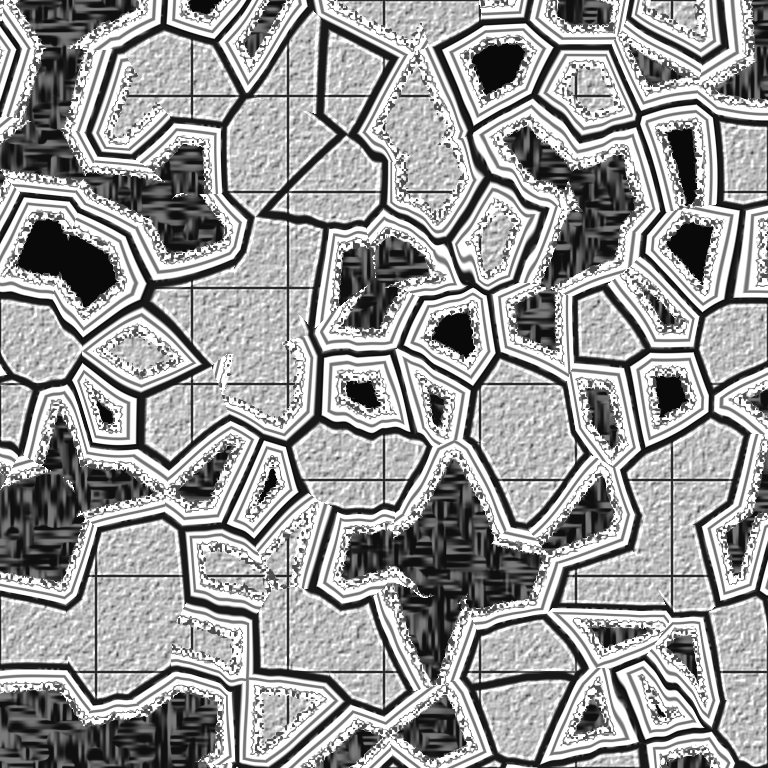
Give the GLSL for this pattern, as a three.js fragment shader.

```glsl
// Draws grey stone slabs and dark woven pits, cut into angular cells with white contour rings.
varying vec2 vUv;

// Layout, in canvas units
const float CELLS = 9.6;
const float JITTER = 0.74;
const float PIT_SHARE = 0.45;
const float VOID_SHARE = 0.05;
const float RINGED_STONES = 0.30;
const float WARP = 0.030;
const float TEAR = 0.012;
const float GUTTER = 0.0058;
const float RING_END = 0.031;
const float TILES = 8.0;
const float JOINT = 0.0015;
const float SOFT = 0.0011;

// Grey levels
const float WHITE = 1.0;
const float STONE = 0.735;
const float RING_GREY = 0.45;
const float INK = 0.06;
const float THREAD = 0.42;

float hash(vec2 p) {
  vec3 q = fract(vec3(p.xyx) * 0.1031);
  q += dot(q, q.yzx + 33.33);
  return fract((q.x + q.y) * q.z);
}

vec2 hash2(vec2 p) {
  return vec2(hash(p + 17.3), hash(p + 61.7));
}

float noise(vec2 p) {
  vec2 i = floor(p);
  vec2 f = fract(p);
  f = f * f * (3.0 - 2.0 * f);
  return mix(mix(hash(i), hash(i + vec2(1.0, 0.0)), f.x),
             mix(hash(i + vec2(0.0, 1.0)), hash(i + 1.0), f.x), f.y);
}

float band(float x, float lo, float hi) {
  return smoothstep(lo - SOFT, lo + SOFT, x) - smoothstep(hi - SOFT, hi + SOFT, x);
}

vec2 site(vec2 cell) {
  return cell + 0.5 + JITTER * (hash2(cell) - 0.5);
}

// Cell kinds: 0 and 1 are stone, 2 is a woven pit, 3 is a smooth void
float kindOf(vec2 cell) {
  float h = hash(cell + 5.1);
  if (h < VOID_SHARE) return 3.0;
  if (h < VOID_SHARE + PIT_SHARE) return 2.0;
  return step(0.5, hash(cell + 91.4));
}

// Returns distance to the nearest cell of another kind, own kind, and a cell random
vec3 cellField(vec2 p) {
  vec2 base = floor(p);
  vec2 home = base;
  float nearest = 100.0;
  for (int j = -1; j <= 1; j++) {
    for (int i = -1; i <= 1; i++) {
      vec2 cell = base + vec2(float(i), float(j));
      vec2 d = site(cell) - p;
      if (dot(d, d) < nearest) {
        nearest = dot(d, d);
        home = cell;
      }
    }
  }
  float kind = kindOf(home);
  vec2 own = site(home);
  float edge = 1.0;
  for (int j = -2; j <= 2; j++) {
    for (int i = -2; i <= 2; i++) {
      vec2 cell = home + vec2(float(i), float(j));
      if (kindOf(cell) != kind) {
        vec2 other = site(cell);
        vec2 d = other - p;
        edge = min(edge, (dot(d, d) - nearest) / (2.0 * length(other - own)));
      }
    }
  }
  return vec3(edge / CELLS, kind, hash(home + 33.9));
}

// Embossed grain with straight tile joints
float stoneTone(vec2 p) {
  vec2 light = vec2(-0.0022, 0.0022);
  float relief = noise(p * 160.0) - noise((p + light) * 160.0);
  relief += 0.6 * (noise(p * 300.0) - noise((p + light) * 300.0));
  float tone = STONE + 0.30 * relief + 0.30 * relief * abs(relief);
  vec2 joint = abs(fract(p * TILES + 0.5) - 0.5) / TILES;
  float gap = min(joint.x, joint.y);
  tone += 0.14 * band(gap, JOINT, JOINT * 2.4);
  return mix(0.14, tone, smoothstep(JOINT - SOFT, JOINT + SOFT, gap));
}

// Short crossing threads on a dark ground
float wovenTone(vec2 p) {
  float upright = noise(p * vec2(250.0, 48.0));
  float level = noise(p * vec2(48.0, 250.0) + 40.0);
  float weave = mix(upright, level, smoothstep(0.4, 0.6, noise(p * 56.0 + 9.0)));
  return INK + THREAD * smoothstep(0.22, 0.95, weave);
}

void main() {
  // Bend the cells, with longer vertical tears
  vec2 bend = vec2(noise(vUv * vec2(13.0, 5.0) + 3.0), noise(vUv * 7.0 + 21.0)) - 0.5;
  float tear = smoothstep(0.5, 0.8, noise(vUv * 4.0 + 31.0));
  bend = WARP * bend + TEAR * tear * (noise(vUv * vec2(60.0, 9.0)) - 0.5);
  vec3 field = cellField((vUv + bend) * CELLS + 20.0);
  float s = field.x;
  bool isStone = field.y < 1.5;
  bool isVoid = field.y > 2.5;

  float tone = isVoid ? INK * 0.6 : (isStone ? stoneTone(vUv) : wovenTone(vUv));

  // White and grey rings with a speckled inner fringe
  if (!isStone || field.z < RINGED_STONES) {
    float speckle = noise(vUv * 330.0 + 7.0);
    float fringe = s + 0.005 * (speckle - 0.5);
    float fleck = mix(0.30, WHITE, smoothstep(0.25, 0.55, speckle));
    tone = mix(tone, fleck, band(fringe, 0.021, RING_END));
    tone = mix(tone, WHITE, band(s, 0.0035, 0.022));
    tone = mix(tone, RING_GREY, band(s, 0.0100, 0.0135));
    tone = mix(tone, 0.32, 0.8 * band(fringe, 0.0200, 0.0220));
  } else {
    tone += 0.22 * band(s, GUTTER, GUTTER + 0.004);
  }

  // Dark gutter between cells
  float gutter = isStone ? GUTTER : 0.0025;
  tone = mix(INK + 0.04, tone, smoothstep(gutter - 2.5 * SOFT, gutter + SOFT, s));
  gl_FragColor = vec4(vec3(clamp(tone, 0.0, 1.0)), 1.0);
}
```
